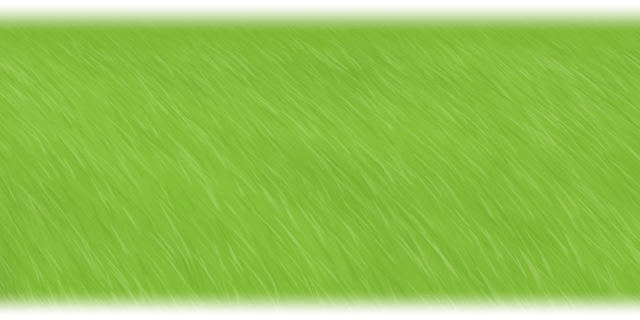
A WebGL 1 fragment shader for this texture:

```glsl
precision highp float;

uniform vec2 u_resolution;

const int ROWS = 44;
const int REACH = 2;

float hash(vec2 p) {
  vec3 q = fract(vec3(p.xyx) * 0.1031);
  q += dot(q, q.yzx + 33.33);
  return fract((q.x + q.y) * q.z);
}

float valueNoise(vec2 p) {
  vec2 cell = floor(p);
  vec2 f = fract(p);
  f = f * f * (3.0 - 2.0 * f);
  float low = mix(hash(cell), hash(cell + vec2(1.0, 0.0)), f.x);
  float high = mix(hash(cell + vec2(0.0, 1.0)), hash(cell + 1.0), f.x);
  return mix(low, high, f.y);
}

float fbm(vec2 p) {
  float sum = 0.0;
  float weight = 0.5;
  for (int i = 0; i < 4; i++) {
    sum += weight * valueNoise(p);
    p = p * 2.03 + 17.1;
    weight *= 0.5;
  }
  return sum;
}

// Shear a point so that streaks run down to the right
vec2 windSpace(vec2 p, float lean) {
  return vec2(p.x + lean * p.y, p.y);
}

vec3 meadowBase(vec2 p, float lean) {
  vec3 shade = vec3(0.485, 0.710, 0.185);
  vec3 lit = vec3(0.565, 0.765, 0.285);
  float patches = fbm(windSpace(p, lean) * vec2(5.0, 4.0));
  float streaks = fbm(windSpace(p, lean) * vec2(48.0, 9.0));
  float band = exp(-pow((p.y - 0.69) / 0.17, 2.0));
  float light = 0.32 + 0.55 * (patches - 0.45) + 0.8 * (streaks - 0.45);
  return mix(shade, lit, clamp(light + 0.22 * band, 0.0, 1.0));
}

vec3 bladeColor(float tone) {
  vec3 dark = vec3(0.455, 0.695, 0.175);
  vec3 middle = vec3(0.520, 0.740, 0.215);
  vec3 pale = vec3(0.635, 0.805, 0.385);
  vec3 color = mix(dark, middle, smoothstep(0.0, 0.45, tone));
  return mix(color, pale, smoothstep(0.5, 1.0, tone));
}

// One row of curved blades, rooted at rootY
vec3 paintRow(vec3 color, vec2 p, float row, float rootY, float size,
              float lean, float halfWidth, float pixel) {
  float t = (p.y - rootY) / size;
  if (t <= 0.0 || t >= 1.0) return color;
  float spacing = size * 0.2;
  float bend = pow(t, 1.25) * size;
  float x = p.x + lean * bend + hash(vec2(row, 71.0)) * spacing;
  float cell = floor(x / spacing);
  for (int i = -REACH; i <= REACH; i++) {
    vec2 id = vec2(cell + float(i) + 60.0, row * 7.0 + 3.0);
    float sway = (hash(id + 11.3) - 0.5) * 0.6;
    float height = 0.5 + 0.5 * hash(id + 27.7);
    float center = (cell + float(i) + hash(id)) * spacing - sway * bend;
    float along = t / height;
    float width = halfWidth * (0.5 + hash(id + 43.1));
    width *= sqrt(max(1.0 - along, 0.0));
    float distanceX = abs(x - center) / sqrt(1.0 + lean * lean);
    float cover = 1.0 - smoothstep(width - pixel * 0.6, width + pixel * 0.6, distanceX);
    cover *= smoothstep(0.0, 0.3, along) * (1.0 - smoothstep(0.85, 1.0, along));
    float tone = hash(id + 59.9);
    color = mix(color, bladeColor(tone), cover * 0.65);
  }
  return color;
}

void main() {
  float pixel = 1.0 / u_resolution.y;
  vec2 p = gl_FragCoord.xy * pixel;
  float side = gl_FragCoord.x / u_resolution.x;
  float baseLean = mix(0.6, 1.2, p.y);
  vec3 color = meadowBase(p, baseLean);

  // Blades from the far edge to the near edge
  for (int i = 0; i < ROWS; i++) {
    float nearness = float(i) / float(ROWS - 1);
    float rootY = mix(0.94, -0.14, pow(nearness, 1.12));
    float size = mix(0.055, 0.21, nearness);
    float lean = mix(1.25, 0.5, nearness) + 0.25 * (side - 0.4);
    float halfWidth = mix(0.0022, 0.0052, nearness);
    color = paintRow(color, p, float(i), rootY, size, lean, halfWidth, pixel);
  }

  // Broad shadows, including the far rim and the lower left corner
  float gust = fbm(windSpace(p, 0.7) * vec2(3.0, 5.0) + 9.0);
  color *= 1.0 + 0.07 * (gust - 0.46);
  float rim = smoothstep(0.80, 0.91, p.y);
  color = mix(color, vec3(0.495, 0.720, 0.190), rim * 0.55);
  float corner = (1.0 - smoothstep(0.0, 0.09, p.x)) * (1.0 - smoothstep(0.12, 0.32, p.y));
  color *= 1.0 - 0.07 * corner;

  // White mist along both long edges
  float topDepth = 1.0 - p.y;
  float haze = 1.0 - smoothstep(0.07, 0.1, topDepth);
  color = mix(color, vec3(0.53, 0.70, 0.30), haze * 0.6);
  float topCover = smoothstep(0.005, 0.105, topDepth);
  float bottomCover = smoothstep(0.008, 0.098, p.y);
  color = mix(vec3(1.0), color, topCover * bottomCover);
  gl_FragColor = vec4(color, 1.0);
}
```
